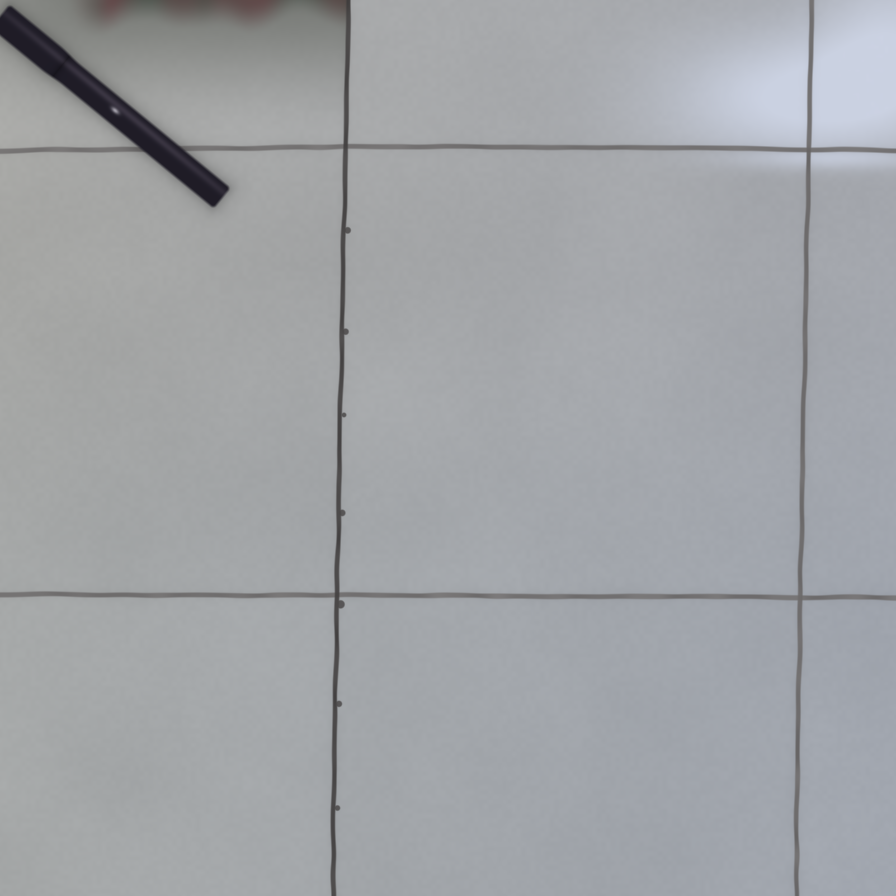
Write a WebGL 2 fragment shader that draws this texture.

```glsl
#version 300 es
precision highp float;

uniform vec2 u_resolution;
out vec4 fragColor;

float hash(vec2 p) {
    vec3 q = fract(vec3(p.xyx) * 0.1031);
    q += dot(q, q.yzx + 33.33);
    return fract((q.x + q.y) * q.z);
}

float noise(vec2 p) {
    vec2 i = floor(p), f = fract(p);
    f = f * f * (3.0 - 2.0 * f);
    return mix(mix(hash(i), hash(i + vec2(1, 0)), f.x),
               mix(hash(i + vec2(0, 1)), hash(i + vec2(1, 1)), f.x), f.y);
}

float fbm(vec2 p) {
    float sum = 0.0, amp = 0.5;
    for (int i = 0; i < 4; i++) {
        sum += amp * noise(p);
        p = p * 2.03 + 7.1;
        amp *= 0.5;
    }
    return sum;
}

// Soft elliptical spot, 1 at its centre
float glow(vec2 p, vec2 center, vec2 radius) {
    vec2 d = (p - center) / radius;
    return exp(-dot(d, d));
}

float boxDistance(vec2 p, vec2 halfSize) {
    vec2 d = abs(p) - halfSize;
    return length(max(d, 0.0)) + min(max(d.x, d.y), 0.0);
}

// Left joint leans slightly with height
float jointX(float y) {
    return 0.3715 + 0.0178 * pow(max(y, 0.0), 1.2);
}

void main() {
    vec2 uv = gl_FragCoord.xy / u_resolution;
    float px = 1.0 / min(u_resolution.x, u_resolution.y);

    // Tile grid with slightly bent joints
    vec2 wobble = (vec2(noise(uv.yy * 22.0), noise(uv.xx * 18.0 + 40.0)) - 0.5) * 0.002;
    float sag = mix(-0.004 * uv.x, 0.004 * sin(uv.x * 3.14159), step(0.6, uv.y));
    vec2 cellSize = vec2(0.517, 0.495);
    vec2 grid = (uv + wobble - vec2(jointX(uv.y), 0.337 + sag)) / cellSize;
    vec2 tile = floor(grid);
    vec2 joint = floor(grid + 0.5);
    vec2 jointDist = abs(grid - joint) * cellSize;

    // Glazed surface: cool drift to the right, faint mottling, tone per tile
    vec3 color = mix(vec3(0.645, 0.655, 0.655), vec3(0.625, 0.645, 0.68), uv.x);
    color += 0.04 * (fbm(uv * 7.0) - 0.47) + 0.012 * (hash(tile + 11.0) - 0.5);
    color += 0.012 * (noise(uv * 190.0) - 0.5);
    color += vec3(0.012, 0.004, -0.006) * smoothstep(0.25, 0.8, uv.y);

    // Window reflection, broken by the joints
    float upperRow = smoothstep(-0.003, 0.003, grid.y - 1.0);
    float shine = upperRow * glow(uv, vec2(0.88, 0.89), vec2(0.14, 0.075));
    shine += upperRow * 0.8 * glow(uv, vec2(1.0, 0.95), vec2(0.09, 0.1));
    shine += (1.0 - upperRow) * 0.8 * glow(uv, vec2(0.93, 0.825), vec2(0.12, 0.014));
    color = mix(color, vec3(0.82, 0.85, 0.92), min(shine, 1.0) * 0.85);

    // Dim reflections along the upper left edge
    float leftTile = 1.0 - smoothstep(-0.006, 0.006, grid.x);
    float dim = leftTile * smoothstep(0.85, 1.02, uv.y) * smoothstep(-0.12, 0.12, uv.x);
    color = mix(color, vec3(0.43, 0.44, 0.42), dim * 0.85);
    float blots = smoothstep(0.97, 1.01, uv.y + 0.03 * (noise(uv.xx * 18.0) - 0.5));
    vec3 blotColor = mix(vec3(0.2, 0.26, 0.22), vec3(0.36, 0.22, 0.23), noise(uv.xx * 24.0 + 5.0));
    color = mix(color, blotColor, 0.75 * blots * leftTile * smoothstep(0.07, 0.13, uv.x));

    // Grout: dark soft lines, the left upright darkest
    float grime = noise(uv * 45.0 + 3.0);
    vec2 halfWidth = vec2(0.0019, 0.0021) + 0.0006 * (grime - 0.5);
    vec2 line = 1.0 - smoothstep(halfWidth - 0.6 * px, halfWidth + 0.0012 + 0.6 * px, jointDist);
    vec3 uprightColor = mix(vec3(0.23, 0.22, 0.22), vec3(0.38, 0.37, 0.37), step(0.5, joint.x));
    color *= 1.0 - 0.06 * exp(-min(jointDist.x, jointDist.y) / 0.004);
    color = mix(color, vec3(0.40, 0.39, 0.39) + 0.07 * grime, line.y * 0.9);
    color = mix(color, uprightColor + 0.07 * grime, line.x * 0.93);

    // Chips of dirt beside the left joint
    for (int i = 1; i < 8; i++) {
        float id = float(i);
        float y = 0.106 * id + 0.02 * (hash(vec2(id, 4.0)) - 0.5);
        vec2 chip = vec2(jointX(y) + 0.004, y);
        float radius = 0.0022 + 0.0024 * hash(vec2(id, 9.0));
        float mask = 1.0 - smoothstep(radius - px, radius + px, length(uv - chip));
        color = mix(color, vec3(0.29, 0.28, 0.28), mask * 0.85);
    }

    // Dark pen lying across the corner, with a soft shadow
    vec2 tip = vec2(0.25, 0.777), axis = normalize(vec2(-0.25, 0.205));
    vec2 local = vec2(dot(uv - tip, axis), dot(uv - tip, vec2(-axis.y, axis.x)));
    float thickness = 0.0145 + 0.002 * smoothstep(0.22, 0.25, local.x);
    float pen = boxDistance(local - vec2(0.163, 0.0), vec2(0.16, thickness) - 0.004) - 0.004;
    color *= 1.0 - 0.22 * exp(-max(pen, 0.0) / 0.007);
    vec3 penColor = mix(vec3(0.12, 0.11, 0.15), vec3(0.23, 0.21, 0.26),
                        glow(local, vec2(0.15, -0.006), vec2(0.2, 0.004)));
    penColor *= 1.0 - 0.3 * exp(-abs(local.x - 0.235) / 0.003);
    penColor += 0.5 * glow(local, vec2(0.157, 0.0), vec2(0.005, 0.0025));
    color = mix(color, penColor, 1.0 - smoothstep(-0.001 - px, 0.001 + px, pen));

    fragColor = vec4(clamp(color, 0.0, 1.0), 1.0);
}
```
